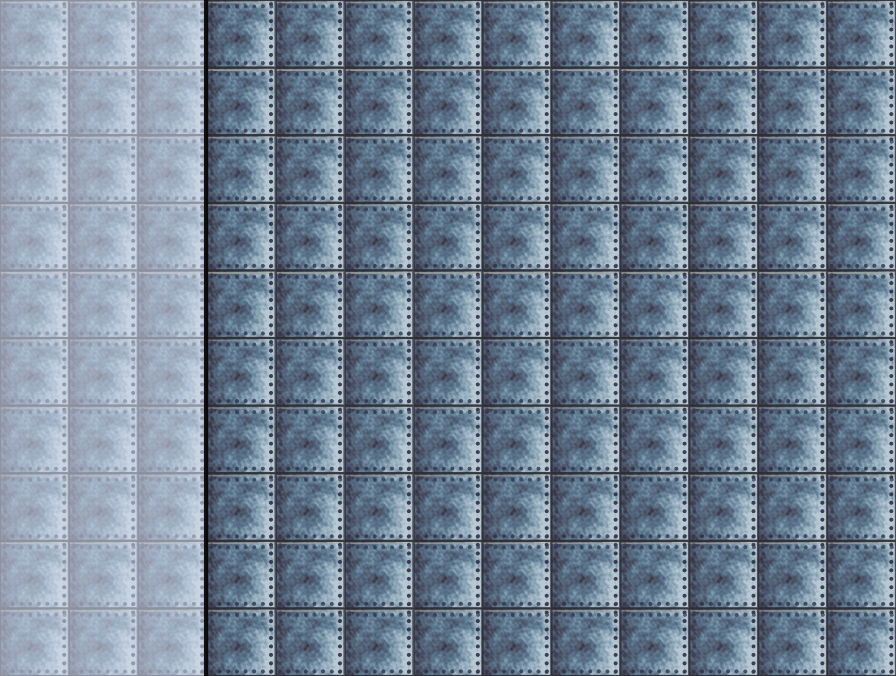
Reproduce this pattern procedurally as a Shadertoy shader.

```glsl
// Wall of square riveted steel plates with stained, brushed blue paint.
// One plate is shaded from gradient noise, soft stains, seams and rivet rows,
// then repeated over a grid; the columns left of a black bar are bleached.
#define COLUMNS 13.0
#define ROWS 10.0
#define PALE_COLUMNS 3.0
#define RIVETS 8.0
#define RIVET_RADIUS 0.029
#define RIVET_INSET 0.068
#define SEAM_HALF 0.017
#define BAR_HALF 0.032
#define STAIN_AMOUNT 0.42
#define GRAIN_AMOUNT 0.24
#define BLEACH 0.56

const vec3 SOOT  = vec3(0.20, 0.19, 0.22);
const vec3 SLATE = vec3(0.30, 0.33, 0.41);
const vec3 STEEL = vec3(0.36, 0.47, 0.56);
const vec3 SKY   = vec3(0.55, 0.65, 0.72);
const vec3 FROST = vec3(0.72, 0.79, 0.83);
const vec3 CREAM = vec3(0.66, 0.66, 0.62);
const vec3 CHALK = vec3(0.84, 0.87, 0.94);

float saturate(float x) { return clamp(x, 0.0, 1.0); }

float hash(vec2 p) {
    vec3 q = fract(vec3(p.xyx) * 0.1031);
    q += dot(q, q.yzx + 33.33);
    return fract((q.x + q.y) * q.z);
}

vec2 gradientAt(vec2 cell) {
    float angle = 6.2832 * hash(cell);
    return vec2(cos(angle), sin(angle));
}

float gradientNoise(vec2 p) {
    vec2 i = floor(p), f = fract(p);
    vec2 w = f * f * f * (f * (f * 6.0 - 15.0) + 10.0);
    vec2 e = vec2(1.0, 0.0);
    float low  = mix(dot(gradientAt(i), f), dot(gradientAt(i + e), f - e), w.x);
    float high = mix(dot(gradientAt(i + e.yx), f - e.yx),
                     dot(gradientAt(i + 1.0), f - 1.0), w.x);
    return mix(low, high, w.y);
}

float fbm(vec2 p) {
    float sum = 0.0, amplitude = 0.7;
    for (int i = 0; i < 4; i++) {
        sum += amplitude * gradientNoise(p);
        p = mat2(1.6, 1.2, -1.2, 1.6) * p + 7.3;
        amplitude *= 0.55;
    }
    return sum;
}

float stain(vec2 p, vec2 center, vec2 size) {
    vec2 d = (p - center) / size;
    return exp(-dot(d, d));
}

float band(float d, float halfWidth, float aa) {
    return 1.0 - smoothstep(halfWidth - aa, halfWidth + aa, abs(d));
}

float rivetRow(float across, float along, float aa) {
    vec2 q = vec2(across, (fract(along * RIVETS) - 0.5) / RIVETS);
    return band(length(q), RIVET_RADIUS, aa);
}

// Five-step paint ramp from soot (0) to frost (1)
vec3 paint(float tone) {
    float t = 4.0 * saturate(tone);
    vec3 c = mix(SOOT, SLATE, saturate(t));
    c = mix(c, STEEL, saturate(t - 1.0));
    c = mix(c, SKY, saturate(t - 2.0));
    return mix(c, FROST, saturate(t - 3.0));
}

// Brightness of the painted surface; p is 0..1 across the plate
float plateTone(vec2 p) {
    float tone = 0.45 + 0.27 * smoothstep(0.25, 0.95, p.x);
    tone += STAIN_AMOUNT * fbm(p * 4.0 + 11.0);
    tone += GRAIN_AMOUNT * gradientNoise(p * 19.0 + 40.0);
    tone += 0.16 * gradientNoise(vec2(p.x + p.y * 0.6, p.y - p.x * 0.6) * vec2(24.0, 6.0));
    tone -= 0.20 * stain(p, vec2(0.48, 0.50), vec2(0.13, 0.20));
    tone -= 0.19 * stain(p, vec2(0.69, 0.76), vec2(0.17, 0.13));
    tone += 0.13 * stain(p, vec2(0.78, 0.36), vec2(0.18, 0.25));
    tone -= 0.22 * (1.0 - smoothstep(0.03, 0.24, p.x + 0.15 * gradientNoise(p * 9.0)));
    return tone + 0.15 * smoothstep(0.84, 0.89, p.x);
}

void mainImage(out vec4 fragColor, in vec2 fragCoord) {
    vec2 grid = fragCoord / iResolution.xy * vec2(COLUMNS, ROWS);
    vec2 cell = floor(grid), p = fract(grid);
    float aa = 0.6 * COLUMNS / iResolution.x;

    vec3 color = paint(plateTone(p) + 0.03 * (hash(cell + 3.0) - 0.5));

    // Worn bright lips beside the seams
    float wear = 0.45 + 0.45 * hash(vec2(cell.y, 5.0));
    color = mix(color, CREAM, wear * band(p.y - 0.962, 0.012, aa));
    color = mix(color, FROST, 0.5 * band(p.x - 0.968, 0.012, aa));

    // Rivets along the four edges, fainter in the shadowed left edge
    float rivets = max(rivetRow(p.x - 1.0 + RIVET_INSET, p.y, aa),
                       0.55 * rivetRow(p.x - RIVET_INSET, p.y, aa));
    rivets = max(rivets, 0.85 * rivetRow(p.y - RIVET_INSET, p.x, aa));
    rivets = max(rivets, 0.75 * rivetRow(p.y - 1.0 + RIVET_INSET * 1.4, p.x, aa));
    color = mix(color, SOOT * vec3(0.8, 0.9, 1.2), 0.88 * rivets);

    // Dark seams between plates
    vec2 edge = min(p, 1.0 - p);
    float seam = max(0.75 * band(edge.x, SEAM_HALF, aa), 0.9 * band(edge.y, SEAM_HALF, aa));
    color = mix(color, SOOT * 0.85, seam);

    // Bleached columns and the black bar that ends them
    float fromBar = grid.x - PALE_COLUMNS + 0.01;
    color = mix(color, CHALK, BLEACH * (1.0 - smoothstep(-aa, aa, fromBar)));
    color = mix(color, vec3(0.03), 0.96 * band(fromBar, BAR_HALF, aa));
    fragColor = vec4(color, 1.0);
}
```
